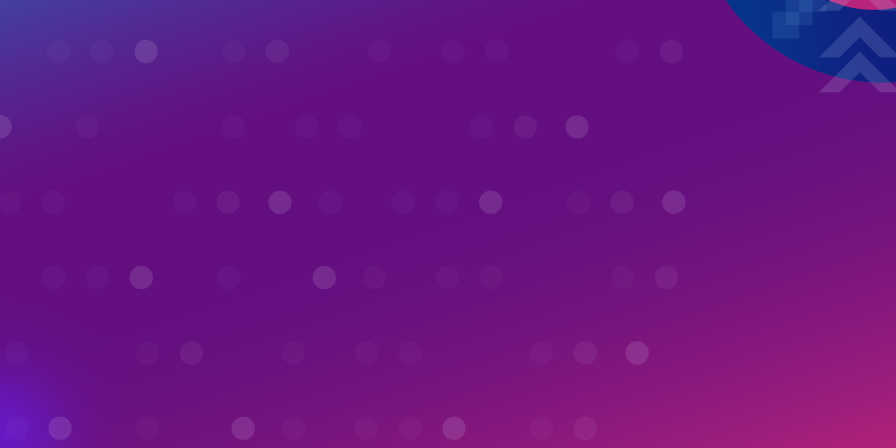
A Shadertoy shader for this background:

```glsl
const vec3 PURPLE = vec3(0.388, 0.060, 0.502);
const vec3 CORNER_BLUE = vec3(0.265, 0.250, 0.630);
const vec3 PINK = vec3(0.690, 0.135, 0.475);
const vec3 VIOLET = vec3(0.400, 0.100, 0.790);
const vec3 RING_LEFT = vec3(0.030, 0.200, 0.540);
const vec3 RING_RIGHT = vec3(0.060, 0.120, 0.500);
const vec3 RING_CORE = vec3(0.720, 0.140, 0.490);

// Per-row start of the dot rhythm, and bit flags for its bright accents
const float ROW_START[6] = float[6](0.033, -0.293, -0.077, 0.022, -0.159, -0.159);
const int ROW_ACCENTS[6] = int[6](1, 9, 14, 3, 8, 7);

float cover(float dist, float pixel) {
    return clamp(0.5 - dist / pixel, 0.0, 1.0);
}

float circle(vec2 p, vec2 center, float radius) {
    return length(p - center) - radius;
}

float square(vec2 p, vec2 center, float halfSide) {
    vec2 q = abs(p - center) - halfSide;
    return max(q.x, q.y);
}

float chevron(vec2 p, vec2 apex, float drop, float thickness) {
    float fall = apex.y - p.y;
    float arm = fall - abs(p.x - apex.x);
    return max(max(-arm, arm - thickness) * 0.7071, fall - drop);
}

vec3 backdrop(vec2 p) {
    float t = 0.35 * p.x + 1.0 - p.y;
    vec3 color = mix(CORNER_BLUE, PURPLE, 1.0 - pow(1.0 - clamp(t / 0.46, 0.0, 1.0), 1.3));
    color = mix(color, PINK, pow(clamp((t - 0.8) / 0.9, 0.0, 1.0), 1.7));
    float glowDist = length(p - vec2(0.0, 0.03)) / 0.15;
    return mix(color, VIOLET, 0.9 * exp(-glowDist * glowDist));
}

// Strength of the dots: a nine-step rhythm, shifted from row to row
float dots(vec2 p, float pixel) {
    const float pitch = 0.0977;
    const float rowGap = 0.1682;
    const float topRow = 0.885;
    int row = int(clamp(round((topRow - p.y) / rowGap), 0.0, 5.0));
    float y = topRow - float(row) * rowGap;
    float strength = 0.0;
    for (int i = 1; i <= 16; i++) {
        int beat = i % 9;
        bool accent = beat == 3 || beat == 7;
        int flag = 2 * (i / 9) + (beat == 7 ? 1 : 0);
        bool lit = ((ROW_ACCENTS[row] >> flag) & 1) == 1;
        bool rest = beat == 0 || beat == 4 || (accent && !lit)
                 || (i == 6 && row % 2 == 1);
        if (rest) continue;
        float nudge = beat == 8 ? 0.0326 : (beat == 7 ? 0.018 : 0.0);
        float x = ROW_START[row] + float(i) * pitch + nudge;
        float alpha = accent ? 0.125 : (beat == 6 ? 0.06 : 0.028);
        strength += alpha * cover(circle(p, vec2(x, y), 0.026), pixel);
    }
    return strength;
}

vec3 cornerRing(vec3 color, vec2 p, float pixel) {
    vec3 ring = mix(RING_LEFT, RING_RIGHT, smoothstep(1.65, 2.0, p.x));
    color = mix(color, ring, cover(circle(p, vec2(1.971, 1.242), 0.4266), pixel));
    return mix(color, RING_CORE, cover(circle(p, vec2(1.950, 1.220), 0.242), pixel));
}

// Stepped squares and stacked chevrons over the ring
vec3 ornaments(vec3 color, vec2 p, float pixel) {
    for (int i = 0; i < 3; i++) {
        float n = float(i);
        vec2 center = vec2(1.754, 0.944) + 0.030 * n;
        float block = cover(square(p, center, 0.030), pixel);
        color = mix(color, vec3(0.40, 0.65, 0.85), 0.14 * block);

        vec2 apex = vec2(1.919, 0.885 + 0.078 * n + 0.013 * n * (n - 1.0));
        float arrow = cover(chevron(p, apex, 0.091, 0.046), pixel);
        color = mix(color, vec3(0.75, 0.80, 0.95), 0.17 * arrow);
    }
    return color;
}

void mainImage(out vec4 fragColor, in vec2 fragCoord) {
    float pixel = 1.0 / iResolution.y;
    vec2 p = fragCoord * pixel;
    p.x *= 2.0 * iResolution.y / iResolution.x;

    vec3 color = backdrop(p);
    color = mix(color, vec3(0.95, 0.90, 1.0), dots(p, pixel));
    color = cornerRing(color, p, pixel);
    color = ornaments(color, p, pixel);
    fragColor = vec4(color, 1.0);
}
```
